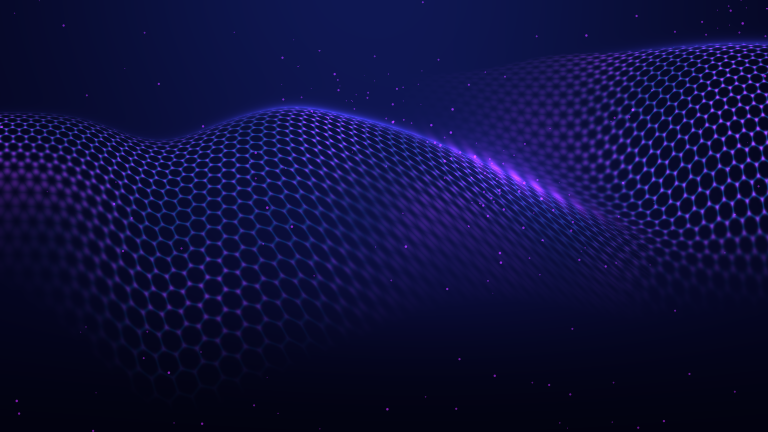
Write a Shadertoy shader that draws this background.

```glsl
// Two glowing hexagon-mesh waves with drifting sparks on a deep navy backdrop.

const vec3 DEEP    = vec3(0.012, 0.015, 0.105);
const vec3 NAVY    = vec3(0.055, 0.090, 0.320);
const vec3 HAZE    = vec3(0.030, 0.035, 0.140);
const vec3 TEAL    = vec3(0.030, 0.300, 0.540);
const vec3 VIOLET  = vec3(0.240, 0.200, 0.800);
const vec3 MAGENTA = vec3(0.680, 0.130, 0.820);
const float LINE_WIDTH = 0.055;   // in hexagon widths
const float NODE_WIDTH = 0.120;
const float SPARK_CELL = 0.028;   // in canvas heights

vec2 hash2(vec2 p) {
    vec3 q = fract(p.xyx * vec3(0.1031, 0.1030, 0.0973));
    q += dot(q, q.yzx + 33.33);
    return fract((q.xx + q.yz) * q.zy);
}

float gradientNoise(vec2 p) {
    vec2 cell = floor(p), f = fract(p), w = f * f * (3.0 - 2.0 * f);
    float n[4];
    for (int i = 0; i < 4; i++) {
        vec2 corner = vec2(i & 1, i >> 1);
        n[i] = dot(hash2(cell + corner) * 2.0 - 1.0, f - corner);
    }
    return mix(mix(n[0], n[1], w.x), mix(n[2], n[3], w.x), w.y);
}

float bump(float x, float center, float width) {
    float t = (x - center) / width;
    return exp(-t * t);
}

// Crest heights of the two waves
float frontCrest(float x) {
    return 0.74 - 0.064 * bump(x, 0.37, 0.15) + 0.013 * bump(x, 0.67, 0.10)
         - 0.33 * smoothstep(0.70, 1.75, x);
}

float backCrest(float x) {
    return 0.825 + 0.075 * smoothstep(0.90, 1.75, x) + 0.015 * bump(x, 1.27, 0.12);
}

// Soft stroke that dims as it widens
float stroke(float dist, float width, float soft) {
    float w = sqrt(width * width + soft * soft);
    return exp(-dist * dist / (w * w)) * min(1.0, 1.3 * width / w);
}

// x: hexagon edges, y: hexagon corners
vec2 hexMesh(vec2 uv, float blur) {
    const vec2 period = vec2(1.0, 1.7320508);
    float pixel = max(length(dFdx(uv)), length(dFdy(uv)));
    float soft = blur + 0.45 * pixel;
    vec2 a = mod(uv, period) - 0.5 * period;
    vec2 b = mod(uv - 0.5 * period, period) - 0.5 * period;
    vec2 q = abs(dot(a, a) < dot(b, b) ? a : b);
    float edge = 0.5 - max(q.x, dot(q, 0.5 * period));
    float corner = min(length(q - vec2(0.0, 0.57735)), length(q - vec2(0.5, 0.288675)));
    return vec2(stroke(edge, LINE_WIDTH, soft), stroke(corner, NODE_WIDTH, soft));
}

float sparks(vec2 p, float density) {
    float light = 0.0;
    for (int layer = 0; layer < 3; layer++) {
        vec2 grid = p / SPARK_CELL + float(layer) * vec2(17.3, 41.7);
        vec2 id = floor(grid), rnd = hash2(id + 7.0), pos = 0.2 + 0.6 * hash2(id + 91.0);
        float radius = mix(0.05, 0.10, rnd.y);
        float dist = length(fract(grid) - pos);
        light += step(rnd.x, density) * smoothstep(radius * 1.6, radius * 0.4, dist) * (0.3 + 0.7 * rnd.y);
    }
    return light;
}

void mainImage(out vec4 fragColor, in vec2 fragCoord) {
    vec2 p = fragCoord / iResolution.y;
    float x = p.x, crest = frontCrest(x);
    float depth = crest - p.y, backDepth = backCrest(x) - p.y;
    float patches = gradientNoise(p * 5.0 + 3.0);

    // Backdrop: light from the top and a haze behind the crease
    vec2 top = (p - vec2(0.86, 1.05)) / vec2(0.75, 0.50);
    vec2 mid = (p - vec2(1.02, 0.50)) / vec2(0.70, 0.28);
    vec3 color = mix(DEEP, NAVY, exp(-dot(top, top))) + HAZE * exp(-dot(mid, mid));
    color *= mix(0.55, 1.0, smoothstep(-0.05, 0.35, p.y));

    // Back wave, its rows squeezed together along the crease
    float crease = bump(x, 1.30, 0.25);
    vec2 backUV = vec2((x - 0.9 + 0.15 * backDepth) / (0.031 + 0.012 * backDepth),
                       24.0 * sqrt(max(backDepth, 0.0) + 0.006) + 3.0 * crease * atan(depth * 20.0));
    float backBlur = 0.26 * (1.0 - smoothstep(1.20, 1.55, x)) + 0.12 * smoothstep(0.35, 0.55, backDepth);
    vec2 backMesh = hexMesh(backUV, backBlur);
    float backMask = smoothstep(-0.004, 0.006, backDepth)
                   * max(smoothstep(0.004, -0.004, depth), smoothstep(1.36, 1.54, x))
                   * smoothstep(0.90, 1.60, x) * smoothstep(0.64, 0.30, backDepth);
    color *= 1.0 - 0.25 * backMask;
    color += backMask * (TEAL * 0.65 * backMesh.x + MAGENTA * backMesh.y * clamp(0.65 + patches, 0.2, 1.0));
    color += VIOLET * 0.55 * smoothstep(1.30, 1.70, x) * exp(-abs(backDepth) / 0.008);

    // Front wave, focused near its middle
    float reach = 0.20 + 0.45 * bump(x, 0.50, 0.55);
    float below = max(depth, 0.0);
    vec2 frontUV = vec2(x / (0.028 + 0.04 * below), 24.0 * sqrt(below + 0.003));
    float frontBlur = 0.30 * smoothstep(0.12, 0.55, abs(x - 0.52)) * smoothstep(0.03, 0.20, below);
    vec2 frontMesh = hexMesh(frontUV, frontBlur);
    float frontMask = smoothstep(-0.004, 0.006, depth) * (1.0 - smoothstep(1.30, 1.54, x));
    float fade = clamp(1.0 - below / reach, 0.0, 1.0) * smoothstep(0.0, 0.06, depth + 0.03);
    float pinkness = clamp(0.60 + patches + 0.5 * bump(x, 0.05, 0.20) * bump(below, 0.17, 0.08), 0.2, 1.2);
    color *= 1.0 - 0.25 * frontMask * fade;
    color += frontMask * fade * (TEAL * 0.70 * frontMesh.x + MAGENTA * pinkness * frontMesh.y);

    // Crest rim and the streaked bright crease
    float rim = bump(x, 0.82, 0.28) + 0.12;
    color += VIOLET * rim * 0.65 * exp(-abs(depth) / 0.007) * (1.0 - smoothstep(1.1, 1.4, x));
    float streak = 0.55 + 0.45 * sin(6.28318 * (x + 0.6 * p.y) / 0.035);
    float glow = bump(x, 1.20, 0.16);
    color += MAGENTA * glow * streak * exp(-abs(depth) / 0.014);
    color += VIOLET * glow * 0.40 * exp(-abs(depth) / 0.045);

    // Sparks drifting off the crests
    float density = 0.015 + 0.28 * bump(x, 0.88, 0.22) * bump(depth, -0.05, 0.06)
                  + 0.22 * bump(x, 1.15, 0.20) * bump(depth, 0.02, 0.10)
                  + 0.20 * bump(x, 1.72, 0.10) * bump(p.y, 0.94, 0.04);
    color += MAGENTA * 0.75 * sparks(p, density);

    fragColor = vec4(clamp(color, 0.0, 1.0), 1.0);
}
```
